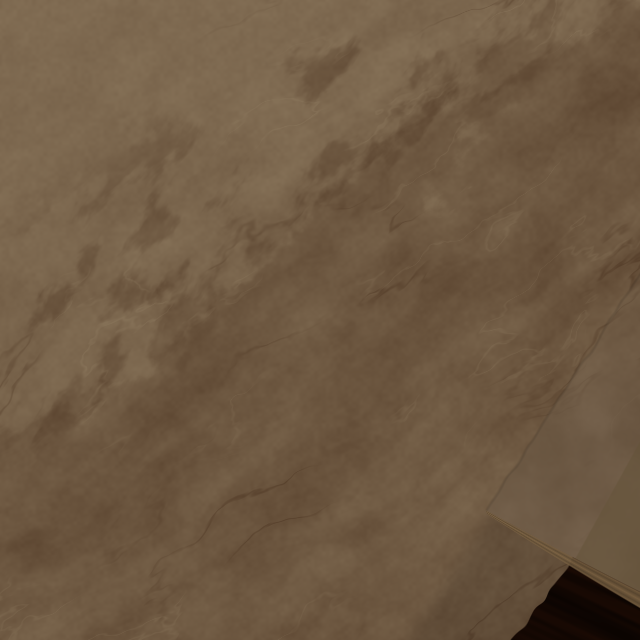
A Shadertoy shader for this texture:

```glsl
// Weathered brown stone slab with diagonal veins, a paler tile corner and dark wood below.

// Colours
const vec3 STONE_DARK  = vec3(0.345, 0.255, 0.175);
const vec3 STONE_LIGHT = vec3(0.510, 0.430, 0.330);
const vec3 TILE_TINT   = vec3(0.435, 0.360, 0.280);
const vec3 PANEL_COLOR = vec3(0.405, 0.335, 0.240);
const vec3 LIP_COLOR   = vec3(0.470, 0.375, 0.255);
const vec3 WOOD_COLOR  = vec3(0.080, 0.030, 0.010);

// Layout, in canvas heights
const vec2 TILE_CORNER = vec2(0.760, 0.202);
const vec2 TILE_TOP    = vec2(1.000, 0.570);
const vec2 TILE_RIGHT  = vec2(1.000, 0.075);
const vec2 PANEL_FOOT  = vec2(0.895, 0.120);
const vec2 PANEL_TOP   = vec2(1.000, 0.310);
const vec2 WOOD_FOOT   = vec2(0.800, 0.000);
const vec2 WOOD_TOP    = vec2(0.890, 0.115);
const vec2 FILM_START  = vec2(0.000, 0.300);
const vec2 FILM_END    = vec2(0.450, 0.650);

// Texture
const float VEIN_ANGLE   = 0.62;
const float BLOTCH_ANGLE = 0.90;
const float BASE_TONE    = 0.45;
const float GRAIN        = 0.09;
const float EDGE_SOFT    = 0.0016;

float hash(vec2 p) {
    vec3 q = fract(p.xyx * 0.1031);
    q += dot(q, q.yzx + 33.33);
    return fract((q.x + q.y) * q.z);
}

float noise(vec2 p) {
    vec2 i = floor(p), f = fract(p);
    f = f * f * (3.0 - 2.0 * f);
    return mix(mix(hash(i), hash(i + vec2(1, 0)), f.x),
               mix(hash(i + vec2(0, 1)), hash(i + vec2(1, 1)), f.x), f.y);
}

float fbm(vec2 p) {
    float sum = 0.0, amp = 0.52;
    for (int i = 0; i < 5; i++) {
        sum += amp * noise(p);
        p = mat2(0.8, 0.6, -0.6, 0.8) * p * 2.03 + 19.7;
        amp *= 0.5;
    }
    return sum;
}

// Coordinates along and across a direction
vec2 alongAcross(vec2 p, float angle) {
    float c = cos(angle), s = sin(angle);
    return vec2(c * p.x + s * p.y, c * p.y - s * p.x);
}

// Signed distance to the line a-b, positive on its left
float leftOf(vec2 p, vec2 a, vec2 b) {
    vec2 d = normalize(b - a);
    return d.x * (p.y - a.y) - d.y * (p.x - a.x);
}

float cover(float d) { return smoothstep(-EDGE_SOFT, EDGE_SOFT, d); }

// Thin crease where a noise field crosses its mean
float crease(float field, float width) {
    return 1.0 - smoothstep(0.0, width, abs(field - 0.5));
}

float stoneTone(vec2 p) {
    vec2 warp = vec2(fbm(p * 5.0 + 3.0), fbm(p * 5.0 + 41.0)) - 0.5;
    vec2 g = alongAcross(p + 0.09 * warp, VEIN_ANGLE);
    float broad  = fbm(g * vec2(3.0, 7.0) + 8.0) - 0.5;
    float streak = fbm(g * vec2(7.0, 28.0) + 23.0) - 0.5;
    float mottle = fbm(p * 24.0) - 0.5;

    // Pale film over the upper left, with a ragged border
    float d = leftOf(p, FILM_START, FILM_END);
    float ragged = d + 0.36 * broad + 0.14 * mottle + 0.10 * streak;
    float tone = BASE_TONE + 0.24 * smoothstep(-0.25, 0.35, d);
    tone += 0.20 * smoothstep(-0.02, 0.025, ragged);
    float calm = 1.0 - 0.6 * smoothstep(0.05, 0.30, d);
    tone += calm * (0.40 * broad + 0.45 * streak + 0.30 * mottle);

    // Brown blotches around the border and the upper right
    vec2 b = alongAcross(p + 0.05 * warp, BLOTCH_ANGLE);
    float blotch = smoothstep(0.54, 0.68, fbm(b * vec2(9.0, 19.0) + 5.0));
    float band = smoothstep(-0.10, 0.02, d) * (1.0 - smoothstep(0.15, 0.34, d));
    tone -= 0.36 * blotch * band;

    // Pale and dark veins
    float paleMask = smoothstep(0.45, 0.65, noise(p * 6.0 + 12.0));
    float darkMask = smoothstep(0.58, 0.78, noise(p * 5.0 + 31.0));
    tone += 0.15 * calm * paleMask * crease(fbm(g * vec2(5.0, 15.0) + 60.0), 0.022);
    tone -= 0.27 * calm * darkMask * crease(fbm(g * vec2(3.0, 11.0) + 77.0), 0.022);
    return tone + GRAIN * (noise(p * 170.0) + noise(p * 95.0) - 1.0);
}

void mainImage(out vec4 fragColor, in vec2 fragCoord) {
    vec2 p = fragCoord / iResolution.y;
    float tone = stoneTone(p);
    vec3 color = mix(STONE_DARK, STONE_LIGHT, clamp(tone, -0.1, 1.05));

    // Tile corner, its shaded foot and the flat panel on it
    float inside = -leftOf(p, TILE_CORNER, TILE_TOP) + 0.006 * (noise(p * 40.0) - 0.5);
    float above = leftOf(p, TILE_CORNER, TILE_RIGHT) + 0.10 * (p.x - 0.76) * (1.0 - p.x);
    color *= 1.0 - 0.09 * smoothstep(-0.01, 0.03, inside) * cover(-above);
    float tile = cover(inside) * cover(above);
    float cloud = 0.10 * (fbm(p * 14.0 + 9.0) - 0.5);
    float fade = 1.0 - 0.6 * smoothstep(0.28, 0.52, p.y);
    color = mix(color, TILE_TINT + cloud, 0.8 * tile * fade);
    color *= 1.0 - 0.10 * cover(above) * (1.0 - smoothstep(0.0, 0.004, abs(inside)));
    float panel = tile * cover(-leftOf(p, PANEL_FOOT, PANEL_TOP));
    color = mix(color, PANEL_COLOR + 0.3 * cloud, 0.85 * panel);

    // Dark wood with fine boards
    vec2 w = alongAcross(p, -0.45);
    float boards = 0.5 + 0.8 * noise(w * vec2(8.0, 150.0));
    float chipped = -leftOf(p, WOOD_FOOT, WOOD_TOP) + 0.012 * (noise(p * 45.0) - 0.5);
    color = mix(color, WOOD_COLOR * boards, cover(chipped) * cover(-above));

    // Layered lip that widens to the right
    float width = 0.004 + 0.075 * max(p.x - TILE_CORNER.x, 0.0);
    float lip = cover(-above) * cover(above + width) * cover(p.x - TILE_CORNER.x);
    float layers = 0.80 + 0.25 * abs(2.0 * fract(-2.0 * above / width) - 1.0);
    color = mix(color, LIP_COLOR * layers, 0.9 * lip);

    fragColor = vec4(color, 1.0);
}
```
